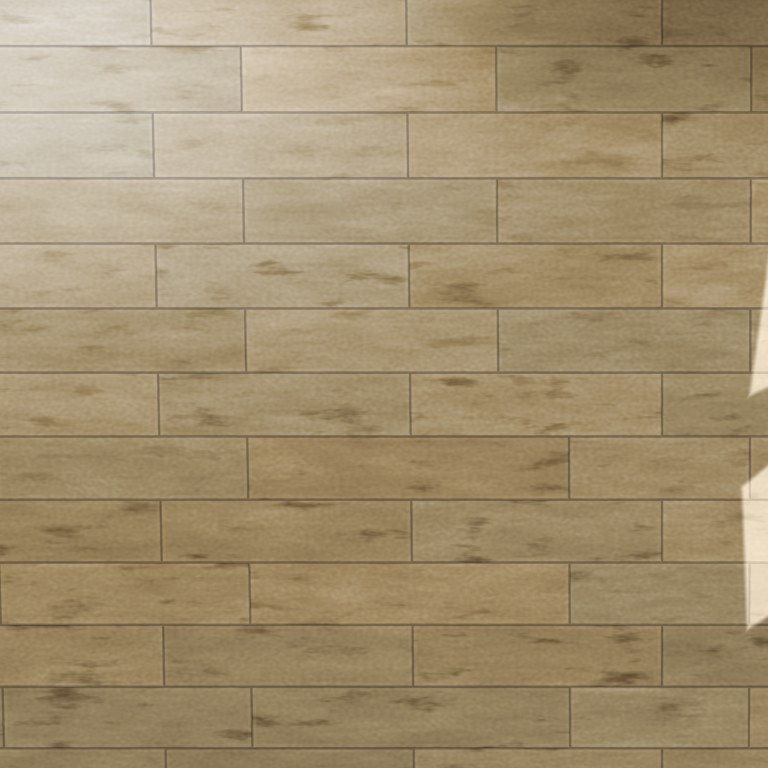
A Shadertoy shader for this texture:

```glsl
#define ROWS 11.52          // rows per canvas height at the top
#define SHRINK 0.56         // rows get narrower downwards
#define PLANK 0.333         // plank length
#define JOINT 0.0030        // joint width
#define STAIN 0.135         // strength of dark smudges
#define GRAIN 0.050         // strength of fine grain
#define GLOW 0.205          // window sheen, upper left
#define SHADE 0.17          // shadow, upper right
#define DARK vec3(0.50, 0.42, 0.29)
#define WOOD vec3(0.62, 0.54, 0.39)
#define PALE vec3(0.82, 0.78, 0.71)
#define SUN vec3(0.95, 0.89, 0.79)

vec2 hash2(vec2 p) {
    vec3 q = fract(p.xyx * vec3(0.1031, 0.1030, 0.0973));
    q += dot(q, q.yzx + 33.33);
    return fract((q.xx + q.yz) * q.zy);
}

float gradientNoise(vec2 p) {
    vec2 i = floor(p), f = p - i;
    vec2 u = f * f * f * (f * (f * 6.0 - 15.0) + 10.0);
    vec4 corner;
    for (int k = 0; k < 4; k++) {
        vec2 o = vec2(k & 1, k >> 1);
        corner[k] = dot(hash2(i + o) * 2.0 - 1.0, f - o);
    }
    vec2 side = mix(corner.xz, corner.yw, u.x);
    return mix(side.x, side.y, u.y);
}

float fbm(vec2 p) {
    float sum = 0.0, amp = 1.0;
    for (int i = 0; i < 4; i++) {
        sum += amp * gradientNoise(p);
        p = p * 2.03 + 17.3;
        amp *= 0.55;
    }
    return sum;
}

// Signed distance to a convex four-sided patch of light
float patchDistance(vec2 p, vec2 v[4]) {
    float d = -1.0;
    for (int i = 0; i < 4; i++) {
        vec2 e = v[(i + 1) % 4] - v[i];
        d = max(d, dot(p - v[i], vec2(e.y, -e.x)) / length(e));
    }
    return d;
}

float lineMask(float dist, float width, float px) {
    return 1.0 - smoothstep(0.5 * width - 0.7 * px, 0.5 * width + 0.9 * px, dist);
}

void mainImage(out vec4 fragColor, in vec2 fragCoord) {
    vec2 p = fragCoord / iResolution.xy;
    p.y = 1.0 - p.y;                        // measured downwards
    float px = 1.0 / iResolution.y;

    // Rows
    float below = p.y - 0.060;
    float rowPos = below * (ROWS + SHRINK * below);
    float row = floor(rowPos), rowFract = rowPos - row;
    float rowHeight = 1.0 / (ROWS + 2.0 * SHRINK * below);
    float edgeY = min(rowFract, 1.0 - rowFract) * rowHeight;

    // Planks: alternate rows are offset, lower ones hold a longer plank
    bool offsetRow = mod(row, 2.0) < 0.5;
    float plankLength = PLANK - 0.010 * p.y;
    float along = (p.x - 0.862) / plankLength - (offsetRow ? 0.35 : 0.0);
    float extra = offsetRow && row > 5.0 ? 0.28 : 0.0;
    float plank = floor(along);
    if (plank == -1.0 && along < extra - 1.0) plank = -2.0;
    float left = plank + (plank == -1.0 ? extra : 0.0);
    float right = plank + 1.0 + (plank == -2.0 ? extra : 0.0);
    float edgeX = min(along - left, right - along) * plankLength;

    // Wood figure, different on each plank
    vec2 id = vec2(plank + 20.0, row + 5.0);
    vec2 seed = hash2(id), seed2 = hash2(id + 51.7);
    vec2 w = p + seed * 9.0;
    float cloud = fbm(w * vec2(7.0, 26.0));
    float smudge = smoothstep(0.12, 0.75, fbm(w * vec2(11.0, 42.0) + 31.0));
    float streak = gradientNoise(w * vec2(16.0, 130.0));
    float speck = gradientNoise(w * vec2(150.0, 210.0));

    // Light across the floor
    vec2 g = (p - vec2(0.0, 0.09)) / vec2(0.55, 0.30);
    float glow = exp(-dot(g, g));
    float shade = smoothstep(0.42, 0.80, p.x) * (1.0 - smoothstep(0.0, 0.22, p.y));
    float tone = 0.650 - 0.065 * p.y + GLOW * glow - SHADE * shade;
    float wear = (seed2.x - 0.5) * 0.045 + cloud * 0.060 - smudge * STAIN * (0.5 + seed2.y)
               + (streak * 0.7 + speck) * GRAIN;
    tone += wear * (1.0 - 0.45 * glow);

    vec3 color = tone < WOOD.r
        ? mix(DARK, WOOD, (tone - DARK.r) / (WOOD.r - DARK.r))
        : mix(WOOD, PALE, (tone - WOOD.r) / (PALE.r - WOOD.r));
    color += (seed.y - 0.5) * vec3(0.022, 0.0, -0.018);

    // Joints with a faint lit bevel
    float joint = max(lineMask(edgeY, JOINT, px), lineMask(edgeX, JOINT * 0.9, px));
    float bevel = lineMask(min(edgeY, edgeX), JOINT * 3.5, px) - joint;
    color += 0.018 * bevel;
    color = mix(color, color * vec3(0.69, 0.68, 0.72), joint * (0.85 - 0.3 * glow));

    // Sunlit patches at the right border
    float sun = min(
        patchDistance(p, vec2[4](vec2(1.02, 0.203), vec2(1.1, 0.203),
                                 vec2(1.1, 0.46), vec2(0.976, 0.515))),
        patchDistance(p, vec2[4](vec2(0.966, 0.634), vec2(1.02, 0.59),
                                 vec2(1.02, 0.79), vec2(0.973, 0.82))));
    float lit = 1.0 - smoothstep(-0.004, 0.004, sun);
    color = mix(color, SUN + 0.5 * wear - 0.10 * joint, lit * 0.92);

    fragColor = vec4(clamp(color, 0.0, 1.0), 1.0);
}
```
